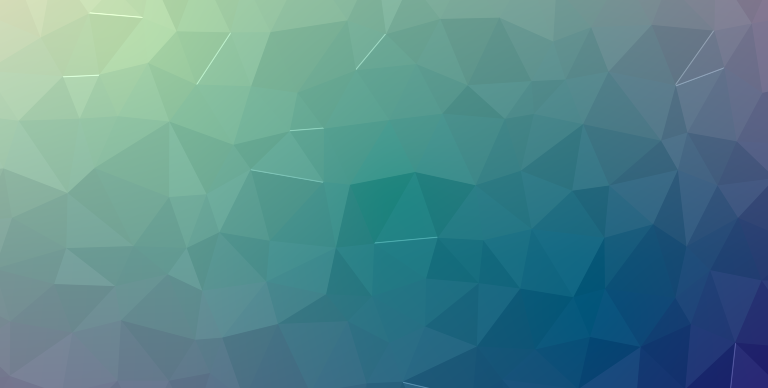
This background is drawn by a Shadertoy shader. Its source:

```glsl
const float ROWS = 7.5;          // mesh cells over the canvas height
const float JITTER = 0.62;       // spread of each vertex about its node
const float SHADE = 0.055;       // brightness range between facets
const float SEAM_WIDTH = 0.012;  // hairline width in mesh cells

float hash(vec2 p) {
    vec3 q = fract(vec3(p.xyx) * vec3(0.1031, 0.1030, 0.0973));
    q += dot(q, q.yzx + 33.33);
    return fract((q.x + q.y) * q.z);
}

// Blend five evenly spaced colours from left to right
vec3 ramp(float x, vec3 a, vec3 b, vec3 c, vec3 d, vec3 e) {
    float t = clamp(x, 0.0, 1.0) * 4.0;
    vec3 col = mix(a, b, clamp(t, 0.0, 1.0));
    col = mix(col, c, clamp(t - 1.0, 0.0, 1.0));
    col = mix(col, d, clamp(t - 2.0, 0.0, 1.0));
    return mix(col, e, clamp(t - 3.0, 0.0, 1.0));
}

float glow(vec2 uv, vec2 center, vec2 radius) {
    vec2 d = (uv - center) / radius;
    return exp(-dot(d, d));
}

// Smooth colour field: pale lime to teal to indigo
vec3 colorField(vec2 uv) {
    vec3 top = ramp(uv.x, vec3(0.87, 0.89, 0.75), vec3(0.66, 0.82, 0.65),
        vec3(0.50, 0.70, 0.61), vec3(0.45, 0.60, 0.58), vec3(0.51, 0.46, 0.56));
    vec3 upper = ramp(uv.x, vec3(0.65, 0.80, 0.68), vec3(0.51, 0.74, 0.62),
        vec3(0.31, 0.61, 0.56), vec3(0.25, 0.49, 0.52), vec3(0.35, 0.38, 0.52));
    vec3 lower = ramp(uv.x, vec3(0.48, 0.62, 0.60), vec3(0.38, 0.61, 0.58),
        vec3(0.12, 0.48, 0.51), vec3(0.05, 0.38, 0.49), vec3(0.16, 0.25, 0.46));
    vec3 bottom = ramp(uv.x, vec3(0.47, 0.47, 0.57), vec3(0.38, 0.46, 0.55),
        vec3(0.17, 0.39, 0.50), vec3(0.07, 0.29, 0.47), vec3(0.14, 0.11, 0.43));
    float t = clamp(1.0 - uv.y, 0.0, 1.0) * 3.0;
    vec3 col = mix(top, upper, clamp(t, 0.0, 1.0));
    col = mix(col, lower, clamp(t - 1.0, 0.0, 1.0));
    col = mix(col, bottom, clamp(t - 2.0, 0.0, 1.0));

    // Lime, teal and deep blue accents
    col += vec3(0.04, 0.04, 0.00) * glow(uv, vec2(0.17, 0.88), vec2(0.10, 0.14));
    col += vec3(-0.08, 0.00, -0.02) * glow(uv, vec2(0.52, 0.50), vec2(0.07, 0.10));
    col += vec3(-0.06, 0.00, 0.00) * glow(uv, vec2(0.78, 0.18), vec2(0.08, 0.12));
    return max(col, 0.0);
}

// Mesh vertex: staggered rows with random offsets
vec2 meshVertex(vec2 node) {
    vec2 offset = vec2(hash(node + 17.3), hash(node + 71.9)) - 0.5;
    return node + vec2(0.5 * mod(node.y, 2.0), 0.0) + JITTER * offset;
}

// Signed distance to a line, positive on its left
float edgeDistance(vec2 p, vec2 a, vec2 b) {
    vec2 e = b - a, q = p - a;
    return (e.x * q.y - e.y * q.x) / length(e);
}

// Add one facet: rgb is weighted colour, a is coverage
void addFacet(inout vec4 sum, vec2 p, vec2 a, vec2 b, vec2 c,
              float seed, float aspect, float px) {
    float firstEdge = edgeDistance(p, a, b);
    float inside = min(firstEdge, min(edgeDistance(p, b, c), edgeDistance(p, c, a)));
    float cover = smoothstep(-0.6 * px, 0.6 * px, inside);
    if (cover <= 0.0) return;

    vec2 size = ROWS * vec2(aspect, 1.0);
    vec3 flatColor = colorField((a + b + c) / 3.0 / size);
    vec3 col = mix(flatColor, colorField(p / size), 0.45);
    col += SHADE * (seed - 0.5);

    // A few facets carry a pale hairline on one edge
    float seam = 1.0 - smoothstep(SEAM_WIDTH, SEAM_WIDTH + px, abs(firstEdge));
    col += 0.16 * seam * step(0.96, fract(seed * 37.7));
    sum += vec4(col, 1.0) * cover;
}

void mainImage(out vec4 fragColor, in vec2 fragCoord) {
    float aspect = iResolution.x / iResolution.y;
    float px = ROWS / iResolution.y;
    vec2 p = fragCoord * px;
    vec2 cell = floor(p);
    vec4 sum = vec4(colorField(fragCoord / iResolution.xy), 1.0) * 0.001;

    // Split each nearby quad along its shorter diagonal
    for (int j = -1; j <= 1; j++) {
        for (int i = -2; i <= 1; i++) {
            vec2 node = cell + vec2(i, j);
            vec2 a = meshVertex(node);
            vec2 b = meshVertex(node + vec2(1, 0));
            vec2 c = meshVertex(node + vec2(1, 1));
            vec2 d = meshVertex(node + vec2(0, 1));
            float seed1 = hash(node + 5.1);
            float seed2 = hash(node + 43.7);
            if (distance(a, c) < distance(b, d)) {
                addFacet(sum, p, a, b, c, seed1, aspect, px);
                addFacet(sum, p, c, d, a, seed2, aspect, px);
            } else {
                addFacet(sum, p, d, a, b, seed1, aspect, px);
                addFacet(sum, p, b, c, d, seed2, aspect, px);
            }
        }
    }
    fragColor = vec4(clamp(sum.rgb / sum.a, 0.0, 1.0), 1.0);
}
```
